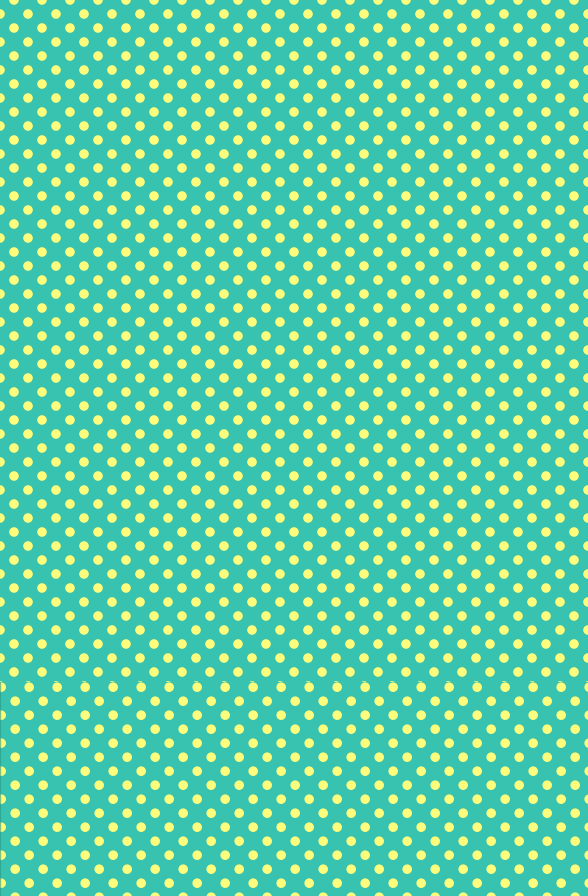
Write a WebGL 1 fragment shader that draws this pattern.

```glsl
precision highp float;

uniform vec2 u_resolution;

// Distance to the nearest dot centre on a staggered unit lattice
float staggeredDistance(vec2 p) {
  vec2 evenRow = fract(p + vec2(0.0, 0.5)) - 0.5;
  vec2 oddRow = fract(p + vec2(0.5, 0.0)) - 0.5;
  return min(length(evenRow), length(oddRow));
}

void main() {
  // 21 by 32 repeats, counted from the top left
  vec2 uv = gl_FragCoord.xy / u_resolution;
  vec2 cell = vec2(uv.x, 1.0 - uv.y) * vec2(21.0, 32.0);
  float pixel = 32.0 / u_resolution.y;

  // The lower strip is printed slightly right and down
  float lowerStrip = step(24.37, cell.y);
  float dist = staggeredDistance(cell - 0.042 * lowerStrip);

  vec3 teal = vec3(0.22, 0.76, 0.69);
  vec3 yellow = vec3(0.99, 0.99, 0.49);
  float dotMask = 1.0 - smoothstep(-0.6 * pixel, 0.6 * pixel, dist - 0.17);
  vec3 color = mix(teal, yellow, dotMask);

  // Thin dark seam left by the offset strip
  float seam = lowerStrip * clamp((0.042 - cell.x) / pixel + 0.5, 0.0, 1.0);
  color = mix(color, vec3(0.17, 0.6, 0.53), 0.6 * seam);

  gl_FragColor = vec4(color, 1.0);
}
```
